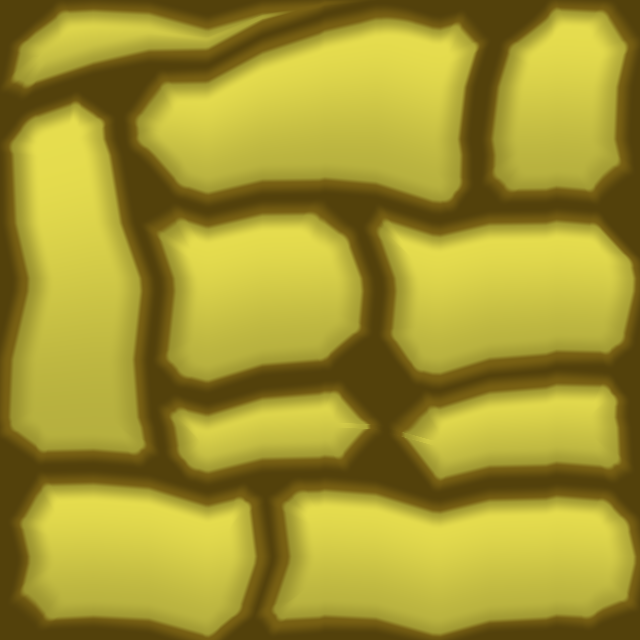
A Shadertoy shader for this texture:

```glsl
// Wall of faceted yellow stones with bevelled edges, set in dark brown mortar.

const float PI = 3.14159;
const float GAP = 0.026;            // half width of the mortar joints
const vec3 JOINT_DARK  = vec3(0.325, 0.255, 0.045);
const vec3 JOINT_LIGHT = vec3(0.470, 0.375, 0.075);
const vec3 STONE_EDGE  = vec3(0.590, 0.560, 0.180);
const vec3 STONE_LOW   = vec3(0.715, 0.690, 0.245);
const vec3 STONE_HIGH  = vec3(0.900, 0.865, 0.305);

// facet: signed distance (negative inside) and outward normal of the nearest side
struct Cell { vec3 facet; float low; float high; };

float triangleWave(float x) { return abs(fract(x) - 0.5) - 0.25; }

// Bends straight lines into chains of short straight pieces
vec2 kink(vec2 p, float frequency, float amount) {
    return amount * vec2(triangleWave(p.y * frequency + 0.2),
                         triangleWave(p.x * frequency * 1.2 + 0.1));
}

vec3 softMax(vec3 a, vec3 b, float softness) {
    return mix(a, b, clamp(0.5 + 0.5 * (b.x - a.x) / softness, 0.0, 1.0));
}

// Intersection of two sides with the corner between them cut off
vec3 chamfer(vec3 a, vec3 b, float size) {
    vec3 sum = a + b;
    vec3 corner = sum / max(length(sum.yz), 0.01);
    corner.x += size * clamp(1.0 - dot(a.yz, b.yz), 0.0, 1.0);
    return softMax(softMax(a, b, 0.008), corner, 0.008);
}

float cornerSize(vec2 p) { return 0.036 + 0.014 * sin(9.0 * p.x + 7.0 * p.y); }

// Splits the cell along a line; true on the upper or right side
bool cut(vec2 p, vec2 through, float angle, inout Cell cell) {
    vec2 normal = vec2(-sin(angle), cos(angle));
    float s = dot(p - through, normal);
    bool beyond = s > 0.0;
    cell.facet = chamfer(cell.facet, vec3(-abs(s), beyond ? -normal : normal), cornerSize(p));
    if (normal.y > 0.7) {
        float lineHeight = p.y - s / normal.y;
        if (beyond) cell.low = max(cell.low, lineHeight);
        else cell.high = min(cell.high, lineHeight);
    }
    return beyond;
}

Cell canvasCell(vec2 p) {
    float size = cornerSize(p);
    vec3 left = vec3(-p.x, -1, 0), right = vec3(p.x - 1.0, 1, 0);
    vec3 bottom = vec3(-p.y, 0, -1), top = vec3(p.y - 1.0, 0, 1);
    vec3 sides = softMax(left, right, 0.008);
    return Cell(chamfer(sides, softMax(bottom, top, 0.008), size), 0.0, 1.0);
}

// Height of the joint above each course of stones
float courseTop(float course) { return 0.25 + 0.155 * course + 0.06 * course * (course - 1.0); }

Cell findStone(vec2 p) {
    Cell cell = canvasCell(p);
    float course = 0.0;

    // Wedge in the upper corner, then the tall stone beside the courses
    if (cut(p, vec2(0.0, 0.82), 0.29, cell)) return cell;
    if (cut(p, vec2(0.5, courseTop(0.0)), -0.03, cell)) {
        if (!cut(p, vec2(0.235, 0.5), 0.12 - 0.5 * PI, cell)) return cell;
        for (course = 1.0; course < 3.0; course++) {
            float tilt = 0.04 * sin(course * 2.3);
            if (!cut(p, vec2(0.6, courseTop(course)), tilt, cell)) break;
        }
    }

    // One upright joint in each course
    float divider = 0.47 + 0.08 * course - 0.06 * cos(PI * course);
    float height = courseTop(course) - 0.1;
    cut(p, vec2(divider, height), 0.14 * sin(course * 2.0 + 4.0) - 0.5 * PI, cell);
    return cell;
}

vec3 mortarColor(vec2 p, float depth) {
    float drift = 0.2 * sin(9.0 * p.x + 4.0) * sin(8.0 * p.y + 1.0);
    float nearStone = smoothstep(0.1, 0.95, depth / GAP + drift);
    return mix(JOINT_DARK, JOINT_LIGHT, nearStone);
}

vec3 stoneColor(float level, float depth, vec2 normal) {
    vec3 face = mix(STONE_LOW, STONE_HIGH, smoothstep(0.08, 0.85, level));
    float bevelWidth = 0.028 + 0.014 * abs(normal.x);
    float rise = clamp((depth - GAP) / bevelWidth, 0.0, 1.0);
    vec3 edge = mix(STONE_EDGE, face, 0.22 + 0.15 * normal.x - 0.1 * normal.y);
    return mix(edge, face, smoothstep(0.0, 1.0, rise));
}

void mainImage(out vec4 fragColor, in vec2 fragCoord) {
    vec2 p = fragCoord / iResolution.xy;
    p += kink(p, 2.3, 0.06) + kink(p + 0.37, 4.7, 0.02);

    Cell cell = findStone(p);
    float depth = -cell.facet.x;
    float level = (p.y - cell.low) / max(cell.high - cell.low, 0.01);

    vec3 mortar = mortarColor(p, depth);
    vec3 stone = stoneColor(level, depth, cell.facet.yz);
    float cover = smoothstep(GAP - 0.004, GAP + 0.005, depth);
    fragColor = vec4(mix(mortar, stone, cover), 1.0);
}
```
